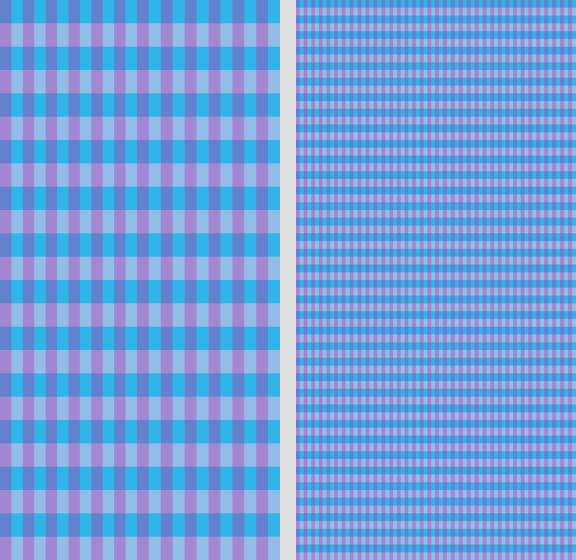
Left: one tile. Right: repeated 3 by 3.
A Shadertoy shader for this pattern:

```glsl
// Gingham check: dark and light columns crossed with two tints of rows, columns slightly compressed on the left.

const float REPEATS = 12.0;       // pairs of stripes in each direction
const float COLUMN_KNEE = 0.489;  // where the middle column edge sits

const vec3 PURPLE = vec3(0.645, 0.53, 0.82);
const vec3 PALE_BLUE = vec3(0.57, 0.74, 0.91);
const vec3 INDIGO = vec3(0.38, 0.51, 0.82);
const vec3 CYAN = vec3(0.19, 0.71, 0.91);

// Piecewise linear map of 0..1 onto itself that sends knee to 0.5
float bendAt(float x, float knee) {
    return 0.5 * min(x / knee, 1.0) + 0.5 * max((x - knee) / (1.0 - knee), 0.0);
}

// Coverage of the first half of each unit period, smoothed over one pixel
float stripe(float phase, float pixel) {
    float edgeDistance = 0.25 - abs(fract(phase + 0.25) - 0.5);
    return clamp(edgeDistance / pixel + 0.5, 0.0, 1.0);
}

void mainImage(out vec4 fragColor, in vec2 fragCoord) {
    vec2 uv = fragCoord / iResolution.xy;
    vec2 pixel = REPEATS / iResolution.xy;

    // Crossed stripes
    float darkColumn = stripe(REPEATS * bendAt(uv.x, COLUMN_KNEE), pixel.x);
    float tintedRow = stripe(REPEATS * uv.y, pixel.y);

    // Colour of each crossing
    vec3 tinted = mix(PALE_BLUE, PURPLE, darkColumn);
    vec3 plain = mix(CYAN, INDIGO, darkColumn);
    fragColor = vec4(mix(plain, tinted, tintedRow), 1.0);
}
```
